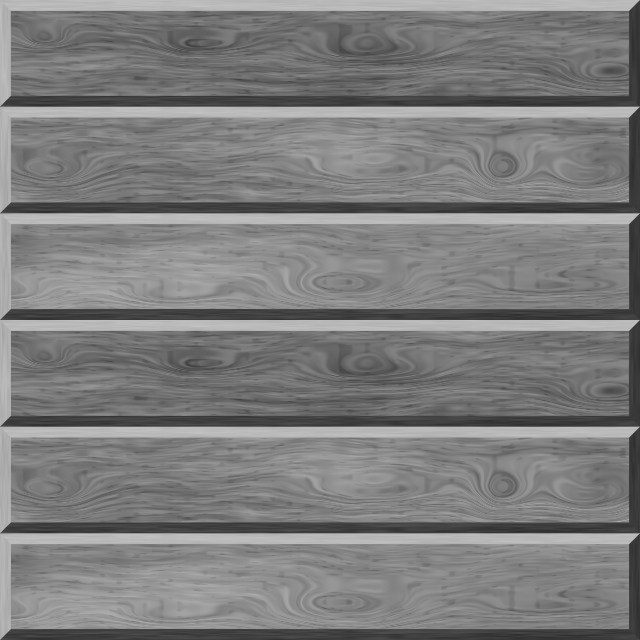
Give the GLSL for this texture, as a WebGL 2 fragment shader.

```glsl
#version 300 es
precision highp float;
// Six grey bevelled wood planks, stacked, with three grain patterns repeated twice.

#define ROWS 6.0
#define KINDS 3
#define BEVEL 0.0170
#define TOP_TONE 0.725
#define LEFT_TONE 0.69
#define BOTTOM_TONE 0.245
#define RIGHT_TONE 0.225
#define STREAK 0.17
#define FIBRE 0.13
#define RING_FREQ 85.0
#define RING_DEPTH 0.035

uniform vec2 u_resolution;
out vec4 outColor;

const int KNOTS = 4;
// Knot centre and radii inside a plank, four for each kind.
const vec4 knots[KINDS * KNOTS] = vec4[](
  vec4(0.07, 0.63, 0.030, 0.10), vec4(0.58, 0.52, 0.090, 0.15),
  vec4(0.30, 0.57, 0.060, 0.10), vec4(0.95, 0.30, 0.070, 0.16),
  vec4(0.78, 0.40, 0.035, 0.20), vec4(0.07, 0.40, 0.055, 0.16),
  vec4(0.57, 0.37, 0.090, 0.13), vec4(0.91, 0.33, 0.070, 0.17),
  vec4(0.53, 0.28, 0.090, 0.22), vec4(0.02, 0.26, 0.035, 0.11),
  vec4(0.88, 0.30, 0.110, 0.10), vec4(0.26, 0.22, 0.080, 0.08));

float hash(vec2 p) {
  vec3 q = fract(vec3(p.xyx) * 0.1031);
  q += dot(q, q.yzx + 33.33);
  return fract((q.x + q.y) * q.z);
}

float noise(vec2 p) {
  vec2 cell = floor(p), f = fract(p);
  f = f * f * (3.0 - 2.0 * f);
  return mix(mix(hash(cell), hash(cell + vec2(1, 0)), f.x),
             mix(hash(cell + vec2(0, 1)), hash(cell + vec2(1, 1)), f.x), f.y);
}

// Long streaks and fine fibres, centred on zero; p.y runs across the grain.
float fibres(vec2 p) {
  return STREAK * (noise(p * vec2(7.0, 17.0)) - 0.5) * 0.6
       + STREAK * (noise(p * vec2(13.0, 38.0) + 31.0) - 0.5) * 0.6
       + FIBRE * (noise(p * vec2(42.0, 72.0) + 57.0) - 0.5);
}

// Tone of a plank face; p.x along the plank, p.y from its bottom to its top.
float woodFace(vec2 p, int kind) {
  float seed = float(kind);
  float flow = p.y + 0.05 * sin(p.x * 5.0 + seed * 2.1)
             + 0.025 * sin(p.x * 14.0 + p.y * 4.0 + seed)
             + 0.012 * sin(p.x * 37.0 - p.y * 9.0);
  float near = 0.0, core = 0.0;

  // Knots bend the grain into closed, pointed rings.
  for (int i = 0; i < KNOTS; i++) {
    vec4 knot = knots[kind * KNOTS + i];
    vec2 q = (p - knot.xy) / knot.zw;
    q.x *= q.x > 0.0 ? 0.7 : 1.0;
    q.y += 0.35 * (noise(p * vec2(24.0, 6.0) + seed * 9.0) - 0.5);
    float bump = exp(-dot(q, q));
    flow += 2.0 * knot.w * bump;
    near = max(near, exp(-0.45 * dot(q, q)));
    core += bump * bump;
  }

  float tone = kind == 0 ? 0.445 : kind == 1 ? 0.51 : 0.535;
  tone += fibres(vec2(p.x + seed * 7.3, flow + seed * 5.0)) * (kind == 2 ? 0.65 : 0.9);
  float wobble = 3.0 * noise(vec2(p.x * 9.0, flow * 8.0));
  tone += RING_DEPTH * near * sin(flow * RING_FREQ + wobble);
  tone -= (kind == 0 ? 0.085 : 0.04) * min(core, 1.0);

  // Pores, then broad light and dark zones.
  tone -= 0.06 * smoothstep(0.68, 0.95, noise(vec2(p.x * 75.0, flow * 55.0) + seed * 13.0));
  tone += 0.022 * sin(p.x * 7.0 + p.y * 3.0 + seed * 2.0);
  if (kind == 2) {
    float band = smoothstep(0.12, -0.25, p.y - 0.55 - 0.7 * p.x);
    tone += (0.13 * band - 0.055) * smoothstep(0.65, 0.0, p.x);
  }
  return tone;
}

void main() {
  vec2 uv = gl_FragCoord.xy / u_resolution;
  float px = 1.0 / min(u_resolution.x, u_resolution.y);
  float rowPos = (1.0 - uv.y) * ROWS;
  int kind = int(floor(rowPos)) % KINDS;
  vec2 p = vec2(uv.x, 1.0 - fract(rowPos));

  // Distances to the four plank sides, in canvas units.
  float left = uv.x, right = 1.0 - uv.x;
  float bottom = p.y / ROWS, top = (1.0 - p.y) / ROWS;
  float edge = min(min(left, right), min(bottom, top));

  // Mitred bevels: lit from the upper left, shaded at the lower right.
  float along = fibres(vec2(p.x, p.y * 1.6 + 40.0));
  float across = fibres(vec2(uv.y, uv.x * 6.0 + 80.0));
  float lightSide = mix(TOP_TONE + 0.3 * along, LEFT_TONE + 0.4 * across,
                        smoothstep(-px, px, top - left));
  float darkSide = mix(BOTTOM_TONE + 0.55 * along, RIGHT_TONE + 0.35 * across,
                       smoothstep(-px, px, bottom - right));
  float lit = smoothstep(-px, px, min(right, bottom) - min(left, top));
  lit = mix(0.5, lit, clamp(2.0 * min(top, bottom) / px, 0.0, 1.0));
  float bevel = mix(darkSide, lightSide, lit);

  // Raised face inside the bevel.
  float face = smoothstep(BEVEL - 0.6 * px, BEVEL + 0.6 * px, edge);
  float tone = mix(bevel, woodFace(p, kind), face);
  outColor = vec4(vec3(clamp(tone, 0.0, 1.0)), 1.0);
}
```
